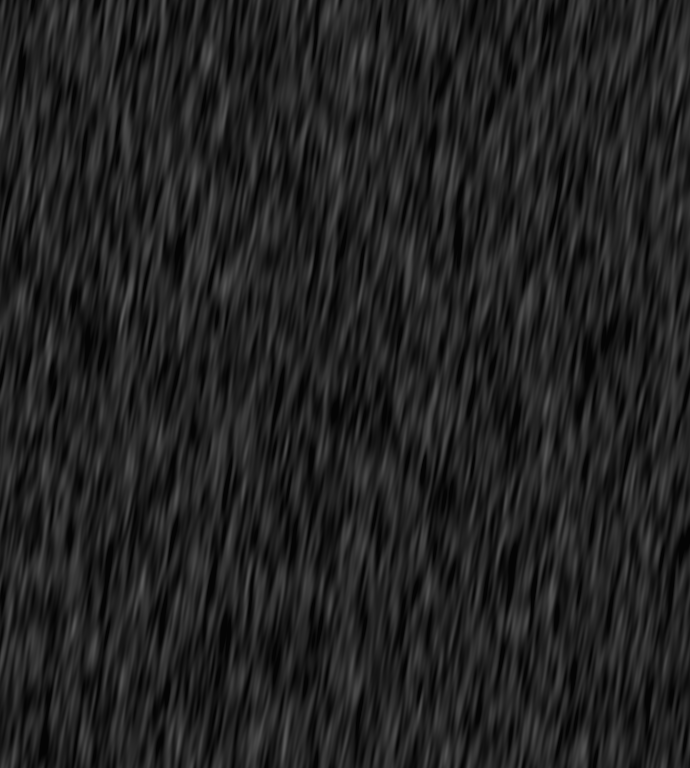
This texture is drawn by a Shadertoy shader. Its source:

```glsl
// Dark brushed fibre texture: soft grey streaks leaning slightly to the right.

// Sizes are fractions of the canvas height.
const float STREAK_WIDTH  = 0.00180;  // Gaussian sigma across a streak
const float STREAK_LENGTH = 0.0155;   // Gaussian sigma along a streak
const float SLANT         = 0.16;     // sideways shift per unit of height
const float SLANT_SPREAD  = 0.03;     // variation of lean between streaks
const float MEAN_GREY     = 0.131;
const float GREY_SPREAD   = 0.058;    // standard deviation of the grey
const float BLACK_FLOOR   = 0.015;
const float CELL_SIGMAS   = 1.5;      // grid cell size, in sigmas
const int   REACH         = 2;        // neighbouring cells summed each way

// Integer hash: three independent values in 0..1 per cell.
vec3 hash3(ivec2 cell) {
    uvec3 v = uvec3(uvec2(cell + 4096), 77u) * 1664525u + 1013904223u;
    v.x += v.y * v.z; v.y += v.z * v.x; v.z += v.x * v.y;
    v ^= v >> 16u;
    v.x += v.y * v.z; v.y += v.z * v.x; v.z += v.x * v.y;
    return vec3(v >> 8u) / 16777216.0;
}

// Sum of scattered light and dark Gaussian grains, scaled to unit deviation.
float streakNoise(vec2 p) {
    vec2 cellSize = CELL_SIGMAS * vec2(STREAK_WIDTH, STREAK_LENGTH);
    vec2 grid = p / cellSize;
    ivec2 home = ivec2(floor(grid));
    float leanScale = SLANT_SPREAD * cellSize.y / cellSize.x;
    float falloff = 0.5 * CELL_SIGMAS * CELL_SIGMAS;
    float total = 0.0;
    for (int j = -REACH; j <= REACH; j++) {
        for (int i = -REACH; i <= REACH; i++) {
            ivec2 cell = home + ivec2(i, j);
            vec3 rnd = hash3(cell);
            vec2 d = grid - vec2(cell) - rnd.xy;
            d.x -= d.y * leanScale * (fract(rnd.z * 57.0) * 2.0 - 1.0);
            total += (rnd.z * 2.0 - 1.0) * exp(-falloff * dot(d, d));
        }
    }
    float variance = 3.14159 / (3.0 * CELL_SIGMAS * CELL_SIGMAS);
    return total / sqrt(variance);
}

void mainImage(out vec4 fragColor, in vec2 fragCoord) {
    vec2 p = fragCoord / iResolution.y;
    p.x -= SLANT * p.y;
    float grey = MEAN_GREY + GREY_SPREAD * streakNoise(p);
    fragColor = vec4(vec3(max(grey, BLACK_FLOOR)), 1.0);
}
```
